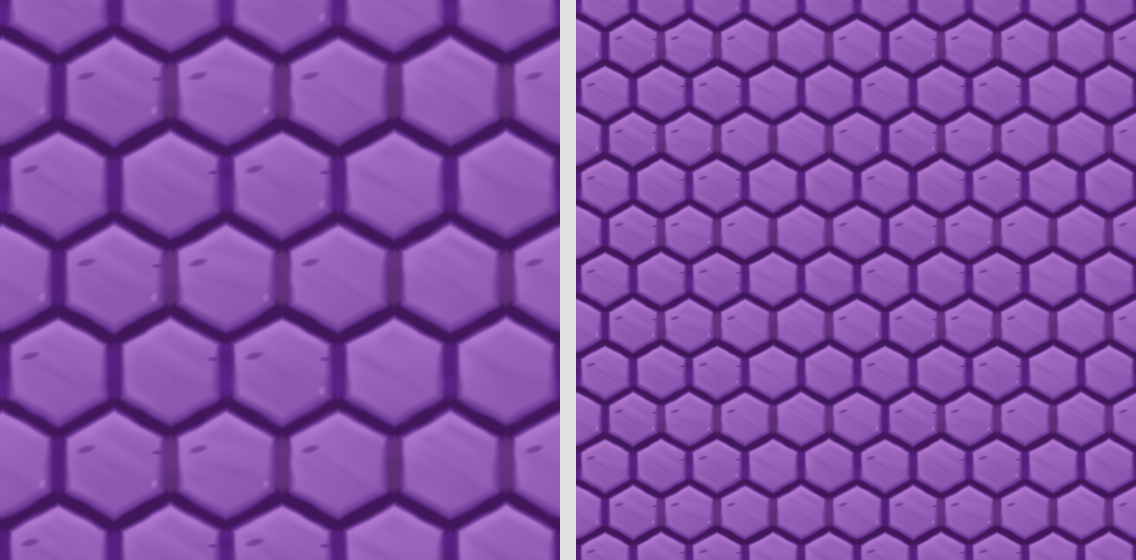
Left, the tile; right, the same tile 2 across and 2 down.
Give the GLSL for this pattern, as a Shadertoy shader.

```glsl
// Purple hexagonal tiles, five across and six rows down, with soft dark grooves.
// Two offset lattices give the nearest tile; its edge distance drives groove, bevel
// and rim light, while hashes that wrap per tile add streaks, nicks and stains.

#define COLUMNS 5.0
#define ROW_PAIRS 3.0
#define GROOVE 0.058
#define SOFTNESS 0.027
#define WOBBLE 0.016
#define FACE_COLOR vec3(0.565, 0.350, 0.700)
#define LIGHT_COLOR vec3(0.645, 0.425, 0.765)
#define RIM_COLOR vec3(0.700, 0.480, 0.825)
#define SHADE_COLOR vec3(0.420, 0.220, 0.580)
#define JOINT_COLOR vec3(0.325, 0.120, 0.480)
#define DEEP_COLOR vec3(0.255, 0.090, 0.355)
#define STAIN_COLOR vec3(0.390, 0.200, 0.475)

const vec2 LATTICE = vec2(1.0, 1.7320508);

float hash(vec2 p) {
    return fract(sin(dot(p, vec2(127.1, 311.7))) * 43758.55);
}

// Value noise that wraps after a whole number of cells
float noise(vec2 p, vec2 period) {
    vec2 i = floor(p), f = fract(p);
    f = f * f * (3.0 - 2.0 * f);
    vec2 a = mod(i, period), b = mod(i + 1.0, period);
    return mix(mix(hash(a), hash(vec2(b.x, a.y)), f.x),
               mix(hash(vec2(a.x, b.y)), hash(b), f.x), f.y);
}

vec2 nearestCenter(vec2 q, vec2 origin) {
    return origin + LATTICE * floor((q - origin) / LATTICE + 0.5);
}

// Soft elliptical mark, 1 at its middle
float mark(vec2 p, vec2 center, vec2 size, float slope) {
    p -= center;
    p.y -= slope * p.x;
    return 1.0 - smoothstep(0.3, 1.0, length(p / size));
}

vec3 tileFace(vec2 p, float d, vec2 id) {
    float seed = hash(id + 3.7);
    float slope = mix(0.22, 0.62, step(0.5, seed));

    // Light from above, crossed by slanting brush streaks
    float across = p.y + slope * p.x;
    float grain = noise(vec2(p.x * 2.0 - p.y, across * 9.0) + 8.0 + seed * 40.0, vec2(64.0));
    float light = 0.27 + 1.15 * p.y - 0.35 * p.x + 0.5 * (grain - 0.5);
    float bend = across + 0.03 + 0.4 * p.x * p.x;
    light -= 0.28 * exp(-bend * bend * 500.0) * smoothstep(0.42, 0.1, abs(p.x));
    light += 0.3 * smoothstep(0.24, 0.12, d) * smoothstep(0.1, -0.3, p.x);
    vec3 color = mix(FACE_COLOR, LIGHT_COLOR, clamp(light, -0.15, 1.0));

    // Bright upper rim
    float rim = smoothstep(0.20, 0.10, d) * smoothstep(0.12, 0.36, p.y);
    color = mix(color, RIM_COLOR, 0.75 * rim);

    // Nick at upper left, short scratch and pale chip on the right
    float nick = mark(p, vec2(-0.25, 0.14), vec2(0.11, 0.045), 0.25);
    color = mix(color, SHADE_COLOR, 0.75 * nick * step(hash(id + 11.3), 0.35));
    float scratch = mark(p, vec2(0.40, 0.11), vec2(0.09, 0.028), 0.0);
    color = mix(color, SHADE_COLOR, 0.9 * scratch * step(hash(id + 23.9), 0.4));
    float chip = mark(p, vec2(0.36, -0.18), vec2(0.045, 0.05), 0.3);
    return mix(color, RIM_COLOR, 0.6 * chip * step(hash(id + 31.1), 0.35));
}

vec3 grooveColor(float d, float upright, vec2 jointId, float wear) {
    float stain = step(0.6, hash(jointId + 5.3));
    vec3 diagonal = mix(JOINT_COLOR, DEEP_COLOR, smoothstep(0.075, 0.025, d + 0.03 * (wear - 0.5)));
    vec3 vertical = mix(JOINT_COLOR * 1.06, STAIN_COLOR, stain * 0.8);
    vertical *= 0.92 + 0.16 * wear;
    return mix(diagonal, vertical, upright);
}

void mainImage(out vec4 fragColor, in vec2 fragCoord) {
    vec2 uv = fragCoord / iResolution.xy - 0.004;
    vec2 q = uv * vec2(COLUMNS, ROW_PAIRS) * LATTICE;

    // Nearest tile of the two offset lattices
    vec2 even = nearestCenter(q, vec2(0.5, 0.0));
    vec2 odd = nearestCenter(q, vec2(0.0, 0.5 * LATTICE.y));
    float isOdd = step(distance(q, odd), distance(q, even));
    vec2 center = mix(even, odd, isOdd);
    vec2 p = q - center;
    vec2 id = vec2(mod(floor(center.x + 0.1), COLUMNS), isOdd);

    // Distance to the tile edge, slightly worn
    float side = abs(p.x);
    float slant = dot(abs(p), vec2(0.5, 0.8660254));
    float wear = noise(q / LATTICE * vec2(8.0, 14.0), vec2(8.0 * COLUMNS, 14.0));
    float d = 0.5 - max(side, slant) + WOBBLE * (wear - 0.5);

    // Face, then bevel shade that is wider below, then groove
    vec3 color = tileFace(p, d, id);
    float bevelEnd = mix(0.155, 0.105, smoothstep(-0.25, 0.25, p.y - 0.3 * p.x));
    color = mix(color, SHADE_COLOR, 1.0 - smoothstep(0.055, bevelEnd, d));
    float upright = smoothstep(-0.01, 0.06, side - slant);
    float jointColumn = floor(center.x + 0.5 * sign(p.x) + 0.1);
    vec2 jointId = vec2(mod(jointColumn, COLUMNS), isOdd);
    float groove = 1.0 - smoothstep(GROOVE - SOFTNESS, GROOVE + SOFTNESS, d);
    color = mix(color, grooveColor(d, upright, jointId, wear), groove);

    fragColor = vec4(color, 1.0);
}
```
